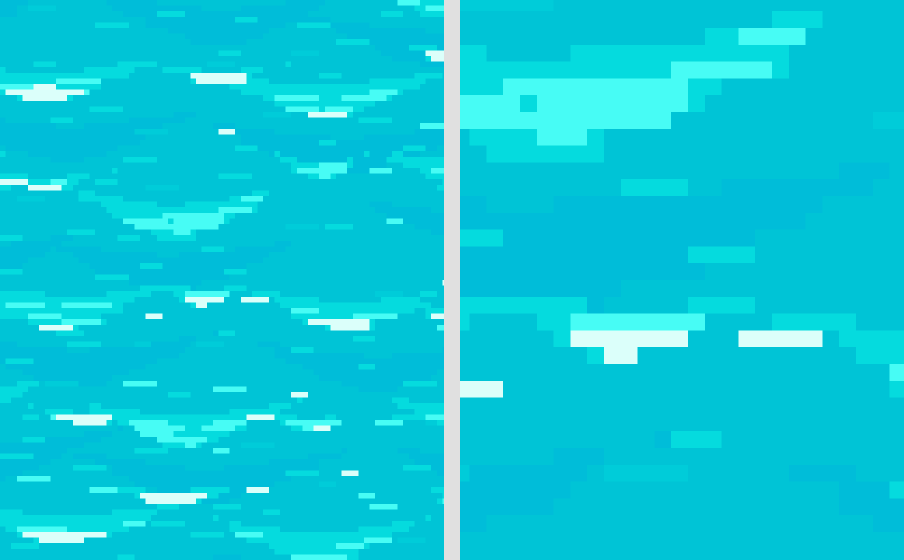
Left: the whole. Right: its middle third, enlarged.
A Shadertoy shader for this texture:

```glsl
vec4 hash4(vec2 p) {
    vec4 q = fract(p.xyxy * vec4(0.1031, 0.1030, 0.0973, 0.1099));
    q += dot(q, q.wzxy + 33.33);
    return fract((q.xxyz + q.yzzw) * q.zywx);
}

// Smile-shaped swell built row by row: 0 outside, 1 body, 2 glint, 3 foam
float swell(vec2 d, float halfWidth, float depth, vec2 seed) {
    float row = -d.y;
    if (row < 0.0 || row >= depth) return 0.0;
    float x = abs(d.x + 0.5);
    float t = row / depth;
    vec4 h = hash4(seed * 17.0 + vec2(row * 3.0, d.x < 0.0 ? 5.0 : 71.0));

    float outer = halfWidth * pow(1.0 - t, 0.75) + 3.0 * (h.x - 0.5);
    float inner = halfWidth * pow(max(1.0 - t / 0.32, 0.0), 0.75) + 2.0 * (h.y - 0.5);
    if (x > outer || (t < 0.32 && x < inner)) return 0.0;

    float foamRows = floor(hash4(seed + 9.0).x * 2.6 + 0.4);
    if (row >= depth - foamRows && x < outer * 0.85) return 3.0;

    float glintEnd = outer - floor(3.0 * h.y);
    float glintLength = 4.0 + 6.0 * h.z;
    bool glint = t > 0.38 && h.w < 0.6 && x < glintEnd && x > glintEnd - glintLength;
    return glint ? 2.0 : 1.0;
}

// One-row dashes scattered over the water
float dashes(vec2 p) {
    float band = floor(p.y / 5.0);
    p.x += floor(13.0 * hash4(vec2(band, 41.0)).x);
    vec2 id = vec2(floor(p.x / 13.0), band);
    vec2 local = p - id * vec2(13.0, 5.0);
    vec4 h = hash4(id + 130.0);
    float start = floor(h.x * 7.0);
    float size = 3.0 + floor(h.y * 4.0);
    if (local.y != floor(h.z * 5.0) || local.x < start || local.x >= start + size) return 0.0;
    if (h.w < 0.05) return 3.0;
    if (h.w < 0.23) return 2.0;
    if (h.w < 0.65) return 1.0;
    return h.w < 0.78 ? 0.5 : 0.0;
}

vec3 water(vec2 p) {
    vec2 spacing = vec2(24.0, 20.0);
    vec2 home = floor(p / spacing);
    float tone = dashes(p);
    float shade = 0.0;

    // Large and small swells alternate on a loose checkerboard
    for (int j = -1; j <= 1; j++)
    for (int i = -2; i <= 2; i++) {
        vec2 id = home + vec2(i, j);
        vec2 seed = id + 60.0;
        vec4 h = hash4(seed);
        vec2 center = floor((id + 0.5) * spacing + (h.xy - 0.5) * vec2(10.0, 8.0));
        vec2 d = p - center;
        if (mod(id.x + id.y, 2.0) < 0.5) {
            tone = max(tone, swell(d, 18.0 + 5.0 * h.z, 8.0 + floor(3.0 * h.w), seed));
            vec2 trough = d + vec2(floor(8.0 * h.w) - 6.0, 9.0);
            shade = max(shade, swell(trough, 23.0 + 4.0 * h.z, 10.0, seed + 31.0));
        } else {
            tone = max(tone, swell(d, 8.0 + 4.0 * h.z, 4.0 + floor(2.0 * h.w), seed));
        }
    }

    if (tone > 2.5) return vec3(0.86, 1.00, 0.98);
    if (tone > 1.5) return vec3(0.28, 0.99, 0.96);
    if (tone > 0.75) return vec3(0.02, 0.86, 0.87);
    if (tone > 0.25) return vec3(0.00, 0.80, 0.85);
    return shade > 0.5 ? vec3(0.00, 0.74, 0.85) : vec3(0.00, 0.77, 0.84);
}

void mainImage(out vec4 fragColor, in vec2 fragCoord) {
    // Average four samples to soften the block edges
    vec3 color = vec3(0.0);
    for (int k = 0; k < 4; k++) {
        vec2 offset = vec2(k % 2, k / 2) * 0.5 - 0.25;
        vec2 block = floor((fragCoord + offset) / iResolution.y * 100.0);
        color += 0.25 * water(block);
    }
    fragColor = vec4(color, 1.0);
}
```
